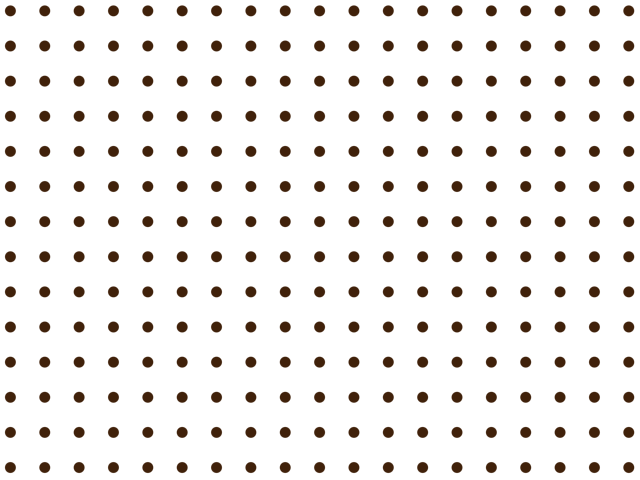
A WebGL 1 fragment shader for this pattern:

```glsl
precision highp float;

uniform vec2 u_resolution;

// Signed distance to the nearest dot of a grid, in canvas heights
float dotGrid(vec2 point, vec2 firstDot, vec2 spacing, float radius) {
    vec2 offset = (fract((point - firstDot) / spacing + 0.5) - 0.5) * spacing;
    return length(offset) - radius;
}

void main() {
    vec2 point = gl_FragCoord.xy / u_resolution.y;
    float pixel = 1.0 / u_resolution.y;

    // 19 columns by 14 rows
    float dist = dotGrid(point, vec2(0.0217, 0.0260), vec2(0.07157, 0.07318), 0.0113);

    // Brown dots with soft edges on white
    float coverage = 1.0 - smoothstep(-0.75 * pixel, 0.75 * pixel, dist);
    vec3 color = mix(vec3(1.0), vec3(0.25, 0.13, 0.04), coverage);
    gl_FragColor = vec4(color, 1.0);
}
```
